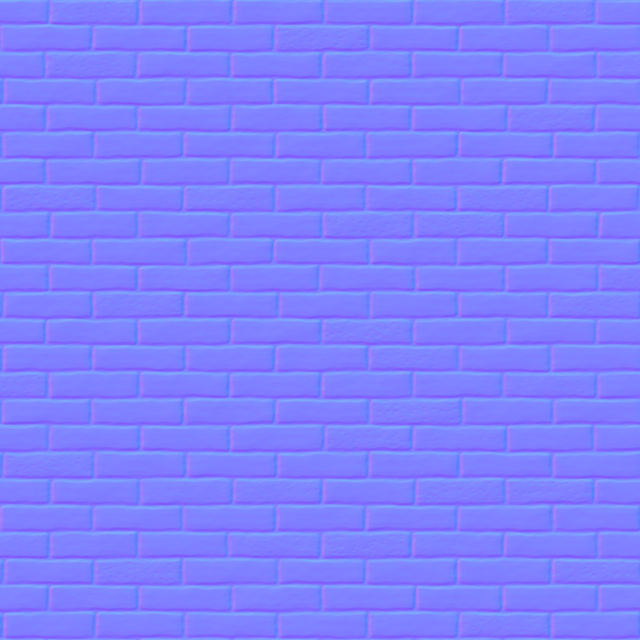
Reproduce this texture map procedurally as a Shadertoy shader.

```glsl
// Tangent-space normal map of a painted brick wall in running bond.
// A height field is built from distances to the mortar joints plus cellular
// wear, then its slope is found by central differences and stored as colour.

const float ROWS = 24.0;
const float COLUMNS = 7.0;
const float BRICK_LENGTH = ROWS / COLUMNS;   // in units of one row
const float SLOPE_STEP = 0.03;

float hash(vec2 p) {
    p = fract(p * vec2(0.1031, 0.1137));
    p += dot(p, p.yx + 33.33);
    return fract((p.x + p.y) * p.x * 7.31 + p.y * 19.7);
}

// Distance to the nearest scattered point, one point per unit cell.
float cellular(vec2 p) {
    vec2 cell = floor(p);
    float nearest = 2.0;
    for (int y = -1; y <= 1; y++) {
        for (int x = -1; x <= 1; x++) {
            vec2 id = cell + vec2(x, y);
            vec2 point = id + vec2(hash(id + 11.0), hash(id + 47.0));
            nearest = min(nearest, distance(p, point));
        }
    }
    return nearest;
}

// Layered sines that make the courses slightly uneven.
vec2 handLaidWobble(vec2 p) {
    float sway = sin(p.x * 0.9 + p.y * 1.7) + 0.6 * sin(p.x * 2.3 - p.y * 2.9);
    float sag = sin(p.x * 0.6 + p.y * 2.1) + 0.5 * sin(p.x * 3.1 + p.y * 0.8);
    return vec2(0.012 * sway, 0.022 * sag);
}

// Slow variation of how deeply paint has filled the joints, around 1.
float jointDepth(vec2 p) {
    return 1.0 + 0.13 * sin(p.x * 1.3 + 2.0 * sin(p.y * 1.9)) + 0.12 * sin(p.y * 2.7 - p.x * 2.1);
}

// Position of a vertical joint along its row, in brick lengths.
float jointPosition(float joint, float row, float jitter) {
    return joint + jitter * (hash(vec2(joint + 5.0, row + 3.0)) - 0.5);
}

// Distance from the joints with rounded brick corners, flat beyond the radius.
float jointDistance(vec2 toJoint, float radius) {
    return radius - length(max(radius - toJoint, 0.0));
}

float wallHeight(vec2 p) {
    vec2 q = p + handLaidWobble(p);

    // Row, brick and distance to the nearest joints
    float row = floor(q.y);
    float along = q.x / BRICK_LENGTH + 0.5 * mod(row, 2.0);
    float column = floor(along);
    float left = jointPosition(column, row, 0.06);
    float right = jointPosition(column + 1.0, row, 0.06);
    float brick = along < left ? column - 1.0 : (along > right ? column + 1.0 : column);
    float alongGap = min(abs(along - left), abs(along - right)) * BRICK_LENGTH;
    float rowGap = min(fract(q.y), 1.0 - fract(q.y));
    vec2 toJoint = vec2(alongGap, rowGap);

    // Chipped outline, narrow bevel and gently domed face
    float lumps = cellular(p * vec2(1.8, 3.2));
    float chipped = jointDistance(toJoint, 0.17) + 0.05 * (lumps - 0.5);
    float bevel = smoothstep(-0.015, 0.145, chipped);
    float dome = smoothstep(0.0, 0.36, jointDistance(toJoint, 0.36));

    // Paint ripples everywhere, sparse shallow pits on a few bricks
    float roughness = smoothstep(0.6, 1.0, hash(vec2(brick + 23.0, row + 71.0)));
    float pits = smoothstep(0.4, 0.0, cellular(p * vec2(2.6, 4.2) + 9.0));
    float wear = 0.005 * lumps - 0.005 * roughness * pits;

    return 0.023 * jointDepth(p) * bevel + 0.011 * dome + bevel * wear;
}

// The red axis points toward rising height, the green axis toward falling height.
vec3 wallNormal(vec2 p, float stepSize) {
    vec2 h = vec2(stepSize, 0.0);
    float slopeX = wallHeight(p + h.xy) - wallHeight(p - h.xy);
    float slopeY = wallHeight(p + h.yx) - wallHeight(p - h.yx);
    return normalize(vec3(vec2(slopeX, -slopeY) / (2.0 * stepSize), 1.0));
}

void mainImage(out vec4 fragColor, in vec2 fragCoord) {
    vec2 uv = fragCoord / iResolution.xy;
    vec2 p = uv * ROWS - vec2(0.08, 0.06);
    vec3 normal = wallNormal(p, SLOPE_STEP);
    fragColor = vec4(0.5 + 0.5 * normal + vec3(0.0, 0.006, 0.0), 1.0);
}
```
